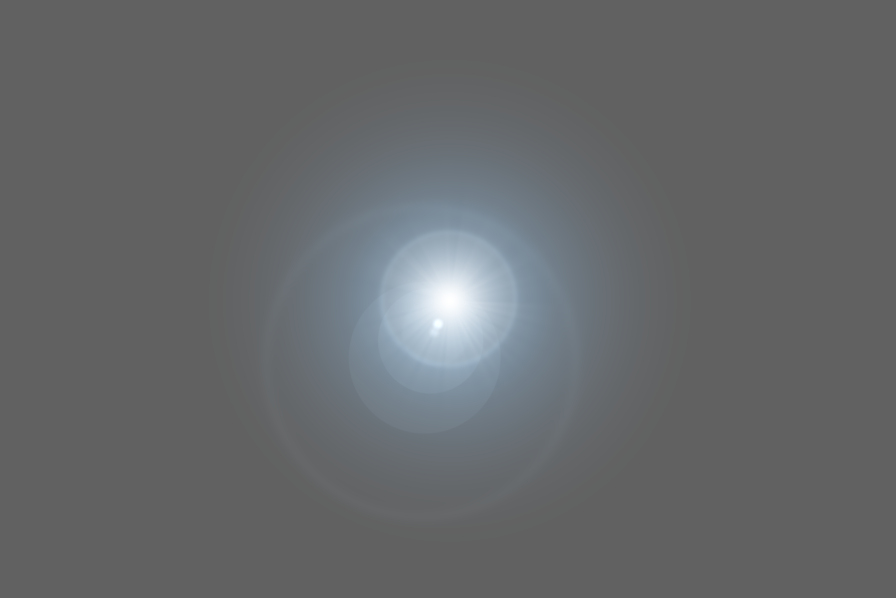
Give the GLSL for this background, as a Shadertoy shader.

```glsl
#define BACKDROP vec3(0.38)
#define HALO_TINT vec3(0.18, 0.33, 0.46)
#define GHOST_TINT vec3(0.75, 0.92, 1.0)
#define HALO_RADIUS 0.44
#define CORE_RADIUS 0.068
#define RING_RADIUS 0.111
#define RAY_COUNT 90.0
#define SUN vec2(0.003, -0.003)

const float TAU = 6.2831853;

float hash(float n) {
    return fract(sin(n * 127.1) * 43758.5);
}

// Value noise that wraps around a full turn
float angularNoise(float turn, float cells) {
    float x = fract(turn) * cells;
    float cell = floor(x);
    float blend = smoothstep(0.0, 1.0, x - cell);
    return mix(hash(cell), hash(mod(cell + 1.0, cells)), blend);
}

float disc(vec2 p, vec2 center, float radius, float softness) {
    return 1.0 - smoothstep(-softness, softness, length(p - center) - radius);
}

float ring(vec2 p, vec2 center, float radius, float width) {
    float d = (length(p - center) - radius) / width;
    return exp(-d * d);
}

void mainImage(out vec4 fragColor, in vec2 fragCoord) {
    vec2 p = (fragCoord - 0.5 * iResolution.xy) / iResolution.y;
    vec2 fromSun = p - SUN;
    float r = length(fromSun);
    float edge = max(0.0015, 0.75 / iResolution.y);

    // Wide blue halo
    float halo = max(1.0 - r / HALO_RADIUS, 0.0);
    vec3 color = BACKDROP + HALO_TINT * halo * halo;

    // Large faint ring and overlapping lens discs
    float ghosts = 0.016 * ring(p, vec2(-0.045, -0.105), 0.259, 0.011);
    ghosts += 0.026 * disc(p, vec2(-0.039, -0.098), 0.127, edge);
    ghosts += 0.030 * disc(p, vec2(-0.029, -0.070), 0.088, edge);
    ghosts += 0.022 * disc(p, vec2(-0.021, -0.056), 0.056, 0.004);

    // Thin ring around the light
    ghosts += 0.045 * ring(p, vec2(0.001, 0.0), RING_RADIUS, 0.006);
    color += GHOST_TINT * ghosts;

    // Neutral haze held inside the ring
    float haze = disc(p, vec2(0.001, 0.0), RING_RADIUS, 0.008);
    color = mix(color, vec3(0.69, 0.71, 0.72), 0.16 * haze);

    // White core with fine rays
    float turn = atan(fromSun.y, fromSun.x + 1e-5) / TAU;
    float rays = 0.6 * angularNoise(turn, RAY_COUNT)
               + 0.4 * angularNoise(turn + 0.37, RAY_COUNT * 0.4) - 0.5;
    float reach = CORE_RADIUS * (1.0 + 0.16 * rays * smoothstep(0.01, 0.05, r));
    float core = exp(-pow(r / reach, 1.6));
    color = mix(color, vec3(1.0), core);

    // Two small glints below the light
    float glints = 0.13 * disc(p, vec2(-0.017, -0.042), 0.007, 0.005);
    glints += 0.08 * disc(p, vec2(-0.023, -0.056), 0.006, 0.006);
    color += glints;

    fragColor = vec4(clamp(color, 0.0, 1.0), 1.0);
}
```
